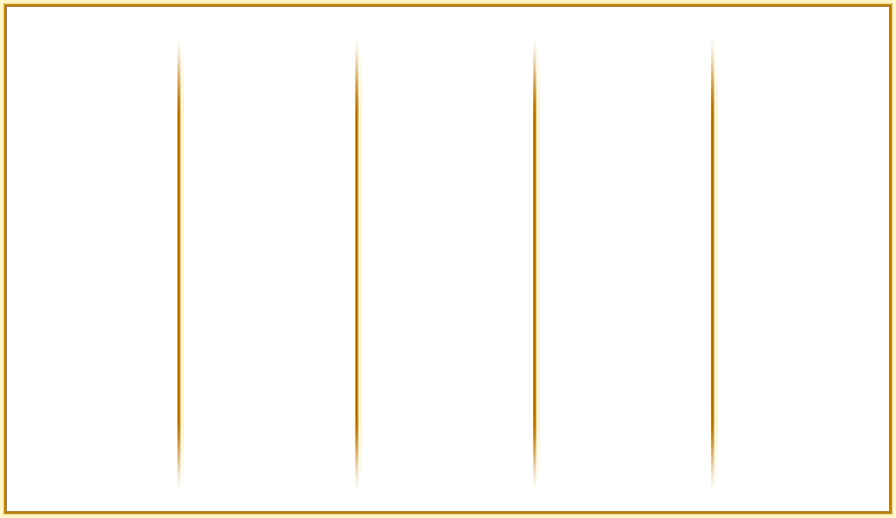
Give the GLSL for this background, as a Shadertoy shader.

```glsl
// White panel with a thin gold frame and four fading gold vertical rules.
#define CANVAS_WIDTH 512.0
#define FRAME_OUTER 2.1
#define FRAME_INNER 3.9
#define RULE_COUNT 4
#define RULE_FIRST 102.3
#define RULE_STEP 101.65
#define RULE_HALF 0.9
#define GLOW_WIDTH 2.0

const vec3 WHITE = vec3(1.0);
const vec3 CREAM = vec3(1.0, 0.965, 0.78);
const vec3 BRONZE = vec3(0.65, 0.41, 0.04);
const vec3 GOLD = vec3(0.80, 0.59, 0.11);

// Share of a pixel centred at x that lies between two edges
float band(float x, float low, float high, float pixel) {
    float covered = min(x + 0.5 * pixel, high) - max(x - 0.5 * pixel, low);
    return clamp(covered / pixel, 0.0, 1.0);
}

void mainImage(out vec4 fragColor, in vec2 fragCoord) {
    float pixel = CANVAS_WIDTH / iResolution.x;
    vec2 p = fragCoord * pixel;
    vec2 size = iResolution.xy * pixel;
    float height = p.y / size.y;
    vec3 color = WHITE;

    // Vertical rules: bronze core, gold right side, cream glow
    float fade = smoothstep(0.04, 0.20, height)
               * (1.0 - smoothstep(0.77, 0.94, height));
    for (int i = 0; i < RULE_COUNT; i++) {
        float x = p.x - RULE_FIRST - RULE_STEP * float(i);
        float glow = band(x, RULE_HALF, RULE_HALF + GLOW_WIDTH, pixel);
        float core = band(x, -RULE_HALF, RULE_HALF, pixel);
        vec3 metal = mix(BRONZE, GOLD, smoothstep(-0.3, RULE_HALF, x));
        color = mix(color, CREAM, glow * fade);
        color = mix(color, metal, core * fade);
    }

    // Frame: cream margin outside a gold line
    vec2 inset = min(p, size - p);
    float edge = min(inset.x, inset.y);
    float margin = band(edge, -1.0, FRAME_OUTER, pixel);
    float line = band(edge, FRAME_OUTER, FRAME_INNER, pixel);
    vec3 lineColor = mix(GOLD, BRONZE, smoothstep(FRAME_OUTER, FRAME_INNER, edge));
    color = mix(color, CREAM, margin);
    color = mix(color, lineColor, line);

    fragColor = vec4(color, 1.0);
}
```
